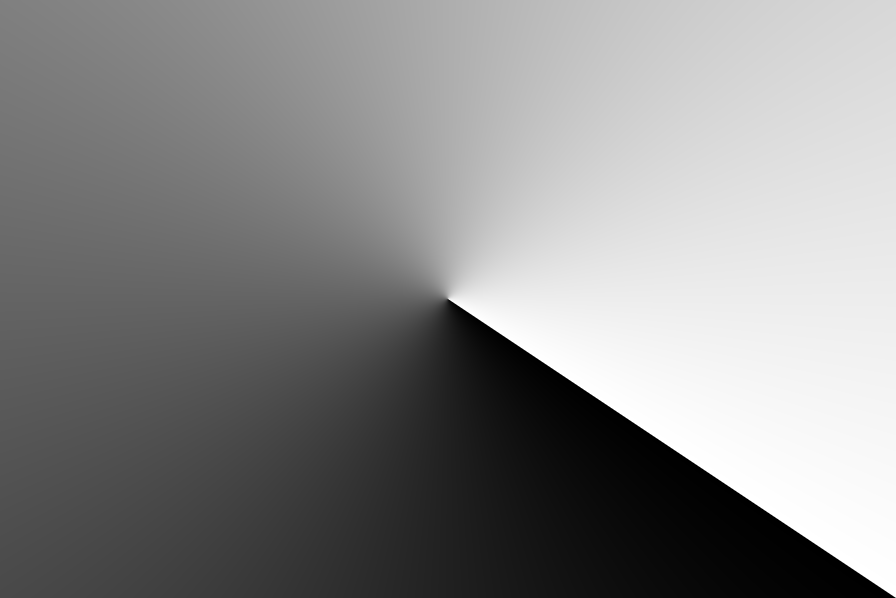
A WebGL 1 fragment shader for this background:

```glsl
precision highp float;

uniform vec2 u_resolution;

#define CENTER vec2(0.5, 0.5)
#define SEAM_END vec2(1.0, 0.0)
#define LIGHT vec3(1.0)
#define DARK vec3(0.0)
#define EASING 0.33

const float TAU = 6.283185;

// Fraction of a counterclockwise turn from the seam direction
float turnFrom(vec2 seam, vec2 p) {
    float along = dot(seam, p);
    float across = seam.x * p.y - seam.y * p.x;
    return fract(atan(across, along) / TAU);
}

// Blends the hard light-to-dark jump over one pixel
float smoothSeam(float shade, vec2 seam, vec2 p, float pixel) {
    float across = seam.x * p.y - seam.y * p.x;
    float onSeam = step(0.0, dot(seam, p)) * step(abs(across), 0.5 * pixel);
    return mix(shade, clamp(across / pixel + 0.5, 0.0, 1.0), onSeam);
}

void main() {
    // Canvas units: height is one
    vec2 aspect = vec2(u_resolution.x / u_resolution.y, 1.0);
    float pixel = 1.0 / u_resolution.y;
    vec2 p = gl_FragCoord.xy * pixel - CENTER * aspect;
    vec2 seam = normalize((SEAM_END - CENTER) * aspect);

    // Conic sweep, gently eased at both ends
    float turn = turnFrom(seam, p);
    float shade = 1.0 - mix(turn, smoothstep(0.0, 1.0, turn), EASING);
    shade = smoothSeam(shade, seam, p, pixel);

    gl_FragColor = vec4(mix(DARK, LIGHT, shade), 1.0);
}
```
